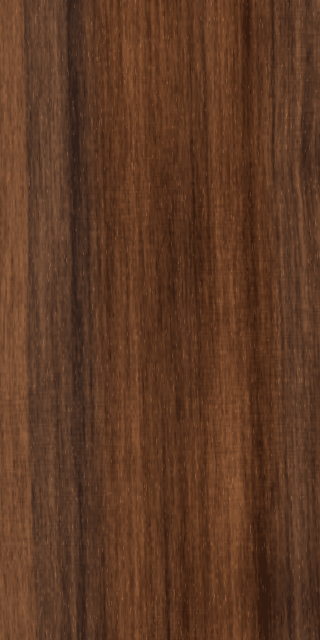
Give the GLSL for this texture, as a Shadertoy shader.

```glsl
// Dark walnut board with upright grain, broad tone bands, pores and pale flecks.

const vec3 DARK_WOOD  = vec3(0.205, 0.115, 0.075);
const vec3 MID_WOOD   = vec3(0.365, 0.226, 0.145);
const vec3 LIGHT_WOOD = vec3(0.550, 0.360, 0.235);
const vec3 WARM_SHIFT = vec3(0.008, -0.010, -0.022);
const vec3 FLECK_TINT = vec3(0.110, 0.085, 0.062);

const float GRAIN_LEAN    = 0.050;  // sideways drift from top to bottom
const float GRAIN_WOBBLE  = 0.020;
const float STREAK_AMOUNT = 0.30;
const float FIBRE_AMOUNT  = 0.30;
const float RIPPLE_AMOUNT = 0.09;
const float VEIN_AMOUNT   = 0.24;
const float PORE_AMOUNT   = 0.17;

// Tone across the board, left to right, 0 dark to 1 light
const int STOPS = 21;
const float BAND_TONE[STOPS] = float[STOPS](
    0.78, 0.76, 0.40, 0.47, 0.45, 0.33, 0.42, 0.50, 0.56, 0.53, 0.47,
    0.40, 0.43, 0.52, 0.64, 0.57, 0.38, 0.48, 0.56, 0.53, 0.42);

float hash(vec2 p) {
    vec3 q = fract(vec3(p.xyx) * 0.1031);
    q += dot(q, q.yzx + 33.33);
    return fract((q.x + q.y) * q.z);
}

float noise(vec2 p) {
    vec2 i = floor(p), f = fract(p);
    f = f * f * (3.0 - 2.0 * f);
    return mix(mix(hash(i), hash(i + vec2(1, 0)), f.x),
               mix(hash(i + vec2(0, 1)), hash(i + vec2(1, 1)), f.x), f.y);
}

// Noise centred on zero, stretched by the given frequencies
float grain(vec2 p, vec2 frequency, float seed) {
    return noise(p * frequency + seed) - 0.5;
}

float blob(vec2 p, vec2 centre, vec2 radius) {
    vec2 d = (p - centre) / radius;
    return exp(-dot(d, d));
}

float bandTone(float x) {
    float s = clamp(x, 0.0, 1.0) * float(STOPS - 1);
    int i = min(int(s), STOPS - 2);
    return mix(BAND_TONE[i], BAND_TONE[i + 1], smoothstep(0.0, 1.0, s - float(i)));
}

// Short upright dashes, one per chosen cell
float dashes(vec2 p, vec2 cells, float share, float seed) {
    vec2 q = p * cells;
    float column = floor(q.x);
    q.y += hash(vec2(column, seed)) * 17.0;
    vec2 cell = vec2(column, floor(q.y)) + seed;
    vec2 f = fract(q) - 0.5;
    float halfLength = mix(0.15, 0.45, hash(cell + 7.3));
    float across = 1.0 - smoothstep(0.05, 0.42, abs(f.x + 0.16 * (hash(cell + 3.1) - 0.5)));
    float along = 1.0 - smoothstep(halfLength * 0.5, halfLength, abs(f.y));
    return across * along * step(hash(cell), share) * mix(0.2, 1.0, hash(cell + 11.7));
}

void mainImage(out vec4 fragColor, in vec2 fragCoord) {
    vec2 uv = fragCoord / iResolution.xy;
    vec2 p = vec2(uv.x, 2.0 * uv.y);
    float down = 1.0 - uv.y;

    // Bend the grain, slightly more round the knot at the right edge
    float bend = GRAIN_LEAN * (down - 0.5) * (0.75 + 0.5 * uv.x);
    bend += GRAIN_WOBBLE * grain(p, vec2(2.5, 1.4), 4.0);
    bend -= 0.018 * blob(vec2(uv.x, down), vec2(1.02, 0.24), vec2(0.16, 0.09));
    vec2 g = vec2(uv.x - bend, p.y);

    // Broad bands, with the pale sapwood strip ending in a firm edge
    float tone = bandTone(g.x + 0.016 * grain(g, vec2(16.0, 1.5), 9.0));
    float sapwood = 1.0 - smoothstep(0.084, 0.096, g.x);
    tone = mix(tone, 0.77, sapwood);

    // Large lights and shadows
    vec2 place = vec2(g.x, down);
    tone += 0.12 * blob(place, vec2(0.56, 0.10), vec2(0.17, 0.13));
    tone -= 0.19 * blob(place, vec2(0.57, 0.38), vec2(0.10, 0.17));
    tone += 0.12 * blob(place, vec2(0.72, 0.74), vec2(0.10, 0.12));
    tone += 0.12 * blob(place, vec2(0.91, 0.20), vec2(0.08, 0.10));
    tone -= 0.28 * blob(place, vec2(1.01, 0.25), vec2(0.05, 0.06));
    tone -= 0.18 * blob(place, vec2(0.88, 0.94), vec2(0.20, 0.07));
    tone += 0.09 * grain(g, vec2(6.0, 2.2), 21.0);

    // Long growth streaks and dark veins, nearly unbroken from end to end
    float heart = 1.0 - 0.65 * sapwood;
    float streaks = 0.8 * grain(g, vec2(34.0, 0.6), 31.0)
                  + 0.8 * grain(g, vec2(68.0, 1.0), 47.0)
                  + 0.5 * grain(g, vec2(115.0, 2.5), 67.0);
    float vein = smoothstep(0.70, 0.95, noise(g * vec2(60.0, 0.6) + 61.0));
    float veinOffset = (g.x - 0.805) / 0.014;
    float mainVein = exp(-veinOffset * veinOffset);
    tone += heart * (STREAK_AMOUNT * streaks - VEIN_AMOUNT * (0.7 * vein + 0.8 * mainVein));

    // Fine fibres, broken up by still finer grit
    tone += FIBRE_AMOUNT * grain(g, vec2(170.0, 11.0), 73.0);
    tone += 0.8 * FIBRE_AMOUNT * grain(g, vec2(210.0, 70.0), 89.0);

    // Faint cross ripple, coming and going in patches
    float figure = smoothstep(0.3, 0.8, noise(g * vec2(4.0, 3.0) + 13.0));
    tone += RIPPLE_AMOUNT * (0.4 + figure) * grain(g, vec2(30.0, 190.0), 97.0);

    // Pores and flecks
    float pores = dashes(g, vec2(150.0, 22.0), 0.32, 5.0);
    float flecks = dashes(g, vec2(170.0, 30.0), 0.12, 19.0)
                 + dashes(g, vec2(140.0, 50.0), 0.09, 43.0);
    tone = clamp(tone - PORE_AMOUNT * pores, 0.0, 1.15);

    // Colour: greyer on the left and far right, redder in the middle
    vec3 color = tone < 0.5 ? mix(DARK_WOOD, MID_WOOD, 2.0 * tone)
                            : mix(MID_WOOD, LIGHT_WOOD, 2.0 * tone - 1.0);
    float warmth = smoothstep(0.18, 0.45, g.x) * (1.0 - 0.6 * smoothstep(0.80, 0.92, g.x));
    warmth = 1.9 * warmth - 1.0 + 1.2 * grain(g, vec2(12.0, 1.0), 53.0);
    warmth = mix(warmth, 0.0, sapwood);
    color += WARM_SHIFT * clamp(warmth, -1.0, 1.0);
    color += FLECK_TINT * flecks * (1.0 - 0.6 * sapwood);

    fragColor = vec4(clamp(color, 0.0, 1.0), 1.0);
}
```
